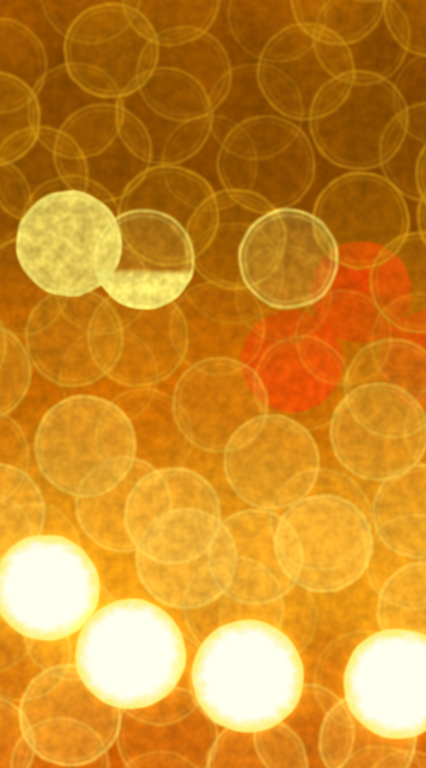
Give the GLSL for this background, as a Shadertoy shader.

```glsl
// Golden bokeh: translucent rimmed discs scattered over an amber gradient,
// a few red and yellow lights above the middle, and white-hot discs below.
// Discs are distance fields on a jittered grid, mottled by gradient noise.

const float PI = 3.14159265;
const float RADIUS = 0.066;          // disc radius, in canvas heights
const float EDGE = 0.0025;           // softness of disc outlines
const float RIM_WIDTH = 0.0028;
const vec2 SPACING = vec2(0.125, 0.073);
const int COLUMNS = 6;
const int ROWS = 16;
const float MOTTLE = 0.13;           // strength of the grainy shading

const vec3 BROWN = vec3(0.51, 0.27, 0.0);
const vec3 AMBER = vec3(0.78, 0.41, 0.005);
const vec3 ORANGE = vec3(0.80, 0.37, 0.01);
const vec3 GOLD = vec3(0.91, 0.59, 0.08);
const vec3 RED = vec3(0.95, 0.25, 0.02);
const vec3 FILL_LOW = vec3(0.98, 0.74, 0.26);
const vec3 FILL_HIGH = vec3(0.70, 0.45, 0.02);
const vec3 RIM_LOW = vec3(1.0, 0.86, 0.38);
const vec3 RIM_HIGH = vec3(0.86, 0.65, 0.12);
const vec3 LEMON = vec3(0.99, 0.94, 0.46);
const vec3 WHITE_HOT = vec3(1.0, 1.0, 0.93);

vec2 hash2(vec2 p) {
    vec3 q = fract(p.xyx * vec3(0.1031, 0.1030, 0.0973));
    q += dot(q, q.yzx + 33.33);
    return fract((q.xx + q.yz) * q.zy);
}

float cornerSlope(vec2 cell, vec2 offset) {
    float angle = 2.0 * PI * hash2(cell + 100.0).x;
    return dot(vec2(cos(angle), sin(angle)), offset);
}

float gradientNoise(vec2 p) {
    vec2 i = floor(p), f = fract(p);
    vec2 u = f * f * f * (f * (f * 6.0 - 15.0) + 10.0);
    vec2 e = vec2(1.0, 0.0);
    float low = mix(cornerSlope(i, f), cornerSlope(i + e, f - e), u.x);
    float high = mix(cornerSlope(i + e.yx, f - e.yx), cornerSlope(i + 1.0, f - 1.0), u.x);
    return mix(low, high, u.y);
}

// x: filled interior, y: bright double rim
vec2 disc(vec2 p, vec2 center, float radius) {
    float d = length(p - center) - radius;
    float outer = (d + 0.003) / RIM_WIDTH;
    float inner = (d + 0.010) / RIM_WIDTH;
    return vec2(1.0 - smoothstep(-EDGE, EDGE, d),
                exp(-outer * outer) + 0.4 * exp(-inner * inner));
}

vec3 backdrop(float y) {
    vec3 color = mix(ORANGE, GOLD, smoothstep(0.04, 0.2, y));
    color = mix(color, AMBER, smoothstep(0.3, 0.5, y));
    color = mix(color, BROWN, smoothstep(0.52, 0.76, y));
    return mix(color, AMBER, 0.4 * smoothstep(0.88, 1.02, y));
}

void mainImage(out vec4 fragColor, in vec2 fragCoord) {
    vec2 p = fragCoord / iResolution.y;
    float broad = gradientNoise(p * 9.0);
    float grain = gradientNoise(p * 60.0) + 0.6 * gradientNoise(p * 130.0);
    vec2 q = p + 0.002 * vec2(gradientNoise(p * 35.0), gradientNoise(p * 35.0 + 50.0));
    vec3 color = backdrop(p.y + 0.08 * broad);

    // Red lights behind the scatter
    for (int i = 0; i < 3; i++) {
        float k = float(i);
        vec2 center = vec2(0.38 + 0.09 * k, 0.53 + 0.09 * sin(0.5 * PI * k));
        float lit = disc(q, center, RADIUS).x;
        color = mix(color, RED, lit * (0.58 + 0.5 * broad));
    }

    // Scattered translucent discs
    for (int row = 0; row < ROWS; row++) {
        for (int column = 0; column < COLUMNS; column++) {
            vec2 cell = vec2(column, row);
            vec2 rnd = hash2(cell + 7.0);
            vec2 look = hash2(cell + 41.0);
            vec2 center = (cell + vec2(0.5 * mod(cell.y, 2.0) - 0.4, -0.3)
                         + 0.75 * (rnd - 0.5)) * SPACING;
            vec2 shape = disc(q, center, RADIUS * (0.95 + 0.08 * look.x));
            float height = smoothstep(0.3, 0.72, center.y);
            float glow = smoothstep(0.08, 0.2, center.y) * (1.0 - height);
            float topLight = smoothstep(0.99, 1.06, center.y);
            vec3 fill = mix(mix(FILL_LOW, FILL_HIGH, height), LEMON, 0.5 * topLight);
            float alpha = look.y * look.y * (0.34 + 0.2 * glow) + 0.05;
            color = mix(color, fill, shape.x * alpha);
            color = mix(color, mix(RIM_LOW, RIM_HIGH, height),
                        shape.y * (0.16 + 0.28 * look.y));
        }
    }

    // Yellow lights: one full, one lit only in its lower part, one faint
    for (int i = 0; i < 3; i++) {
        float k = float(i);
        vec2 center = vec2(0.09 + 0.098 * k + 0.045 * k * (k - 1.0), 0.683 - 0.02 * min(k, 1.0));
        vec2 shape = disc(q, center, RADIUS + 0.003 * (1.0 - min(k, 1.0)));
        float lowerPart = 1.0 - smoothstep(-0.022, -0.010, q.y - center.y + 0.006 * broad);
        float strength = i == 0 ? 0.72 : (i == 1 ? 0.14 + 0.72 * lowerPart : 0.2);
        color = mix(color, LEMON, shape.x * (strength + 0.15 * grain * strength));
        color = mix(color, LEMON, 0.55 * shape.y);
    }
    color *= 1.0 + MOTTLE * grain + 0.10 * broad;

    // White-hot discs with a lemon outline and a faint halo
    for (int i = 0; i < 4; i++) {
        float k = float(i);
        vec2 center = vec2(0.06 + 0.153 * k - 0.05 * sin(PI * k / 3.0),
                           0.105 + 0.13 * exp(-1.1 * k));
        float radius = RADIUS + 0.003 + 0.004 * sin(PI * k / 4.0);
        float d = length(q - center) - radius;
        color += vec3(0.12, 0.10, 0.03) * exp(-max(d, 0.0) / 0.012);
        float core = smoothstep(0.0, 0.02, -d + 0.006 * grain);
        color = mix(color, mix(LEMON, WHITE_HOT, core), disc(q, center, radius).x);
    }
    fragColor = vec4(clamp(color, 0.0, 1.0), 1.0);
}
```
